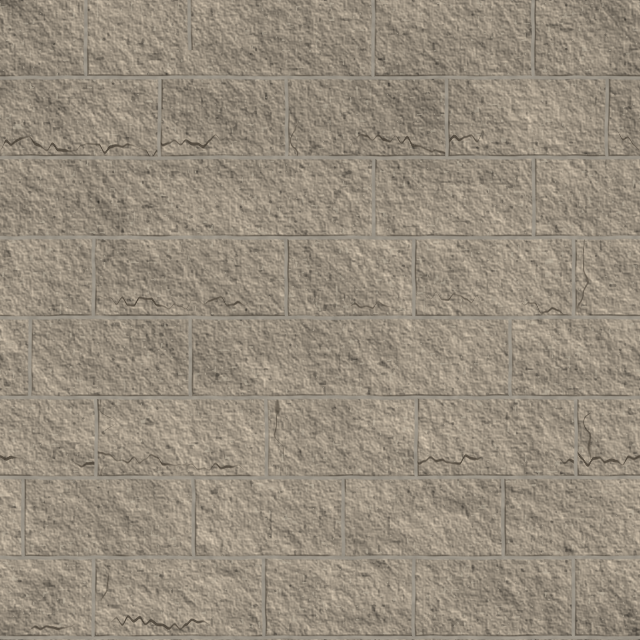
A Shadertoy shader for this texture:

```glsl
const float COURSES = 8.0;
const float SLOTS = 4.0;
const float JOINT_HALF_WIDTH = 0.0027;
const vec3 STONE = vec3(0.592, 0.550, 0.489);
const vec3 MORTAR = vec3(0.615, 0.588, 0.540);
const vec3 GRIT = vec3(0.760, 0.725, 0.650);
const vec3 SHADOW = vec3(0.270, 0.240, 0.200);

// Position of the first vertical joint in each course, top to bottom
const float COURSE_OFFSET[8] = float[8](0.083, 0.198, 0.084, 0.146,
                                       0.047, 0.150, 0.036, 0.146);

float hash(vec2 p) {
    vec3 q = fract(vec3(p.xyx) * 0.1031);
    q += dot(q, q.yzx + 33.33);
    return fract((q.x + q.y) * q.z);
}

// Value noise that wraps after a whole number of cells
float noise(vec2 p, float period) {
    vec2 cell = floor(p), f = fract(p);
    f = f * f * (3.0 - 2.0 * f);
    vec2 a = mod(cell, period), b = mod(cell + 1.0, period);
    return mix(mix(hash(a), hash(vec2(b.x, a.y)), f.x),
               mix(hash(vec2(a.x, b.y)), hash(b), f.x), f.y);
}

float fbm(vec2 uv, float frequency, int octaves, float gain) {
    float sum = 0.0, amplitude = 1.0;
    for (int i = 0; i < octaves; i++) {
        sum += amplitude * noise(uv * frequency, frequency);
        frequency *= 2.0;
        amplitude *= gain;
    }
    return sum;
}

// Joints left out where stones run long, or cut short partway down
bool isMerged(float course, float slot, float depth) {
    return (course == 2.0 && slot < 2.0) || (course == 4.0 && slot == 2.0)
        || (course == 0.0 && slot == 1.0 && depth > 0.65);
}

// Uneven stone lengths: the early joints of some courses sit off the grid
float jointShift(float course, float slot) {
    if (slot == 0.0) return course < 2.0 ? 0.051 : 0.0;
    if (slot > 1.0) return 0.0;
    if (course == 0.0) return -0.037;
    return course == 3.0 ? 0.051 : 0.016 * step(5.0, course);
}

// Distances to the joints at left and right, and the slot of the left one
vec3 findStone(float x, float course, float depth) {
    vec3 stone = vec3(9.0, 9.0, 0.0);
    for (float i = -SLOTS; i < 2.0 * SLOTS; i++) {
        float slot = mod(i, SLOTS);
        if (isMerged(course, slot, depth)) continue;
        float d = x - COURSE_OFFSET[int(course)] - i / SLOTS - jointShift(course, slot);
        if (d >= 0.0 && d < stone.x) stone.xz = vec2(d, slot);
        if (d < 0.0) stone.y = min(stone.y, -d);
    }
    return stone;
}

float line(float d, float halfWidth, float blur) {
    return 1.0 - smoothstep(halfWidth - blur, halfWidth + blur, abs(d));
}

// Broken fissures in alternate courses: along the foot and beside the left edge
float fissures(vec2 uv, vec3 stone, float course, float depth, float blur) {
    float foot = 0.74 + 0.6 * min(stone.x, 0.25)
               + 0.16 * (noise(vec2(uv.x * 26.0, course), 26.0) - 0.5)
               + 0.12 * (noise(vec2(uv.x * 110.0, course), 110.0) - 0.5);
    float footPart = smoothstep(0.50, 0.85, noise(vec2(uv.x * 14.0, course + 1.0), 14.0));
    footPart *= step(0.4, hash(vec2(stone.z + 5.0, course)));
    footPart *= 0.4 + noise(uv * 70.0, 70.0);

    float side = 0.016 + 0.03 * (noise(uv * 50.0, 50.0) - 0.5);
    float sidePart = smoothstep(0.40, 0.75, noise(uv * 24.0 + 7.0, 24.0));
    sidePart *= step(0.4, hash(vec2(stone.z + 17.0, course)));

    float footLine = line((depth - foot) / COURSES, 0.0018 * footPart, blur) * footPart;
    float sideLine = line(stone.x - side, 0.0017 * sidePart, blur) * sidePart;
    return mod(course, 2.0) * min(max(footLine, 0.7 * sideLine), 1.0);
}

// Split face: directional relief, mottling, pits and pale grit
vec3 stoneColor(vec2 uv) {
    vec2 toLight = vec2(0.0017, 0.0018);
    float relief = fbm(uv, 20.0, 5, 0.72) - fbm(uv + toLight, 20.0, 5, 0.72);
    float mottle = fbm(uv, 6.0, 3, 0.6) - 0.98;
    float pits = smoothstep(0.78, 0.98, noise(uv * 130.0 + 31.0, 130.0));
    float grit = smoothstep(0.82, 0.98, noise(uv * 190.0 + 57.0, 190.0));
    vec3 color = STONE * (1.0 + 0.98 * relief + 0.13 * mottle - 0.24 * pits);
    return mix(color, GRIT, 0.5 * grit);
}

void mainImage(out vec4 fragColor, in vec2 fragCoord) {
    vec2 uv = fragCoord / iResolution.xy;
    float blur = max(1.0 / iResolution.y, 0.0008);

    // Slightly uneven courses and joints
    vec2 wobble = vec2(noise(uv * 40.0, 40.0), noise(uv * 40.0 + 19.0, 40.0)) - 0.5;
    vec2 p = uv + 0.0018 * wobble;
    float level = (1.0 - p.y) * COURSES + 0.03;
    float course = mod(floor(level), COURSES);
    float depth = fract(level);
    vec3 stone = findStone(p.x, course, depth);

    float top = depth / COURSES;
    float bottom = (1.0 - depth) / COURSES;
    float edge = min(min(top, bottom), min(stone.x, stone.y)) - JOINT_HALF_WIDTH;

    // Stone face with fissures and worn, shaded rims
    vec3 face = stoneColor(uv);
    face = mix(face, SHADOW, 0.8 * fissures(uv, stone, course, depth, blur));
    float wear = smoothstep(0.25, 0.75, noise(uv * 32.0 + 9.0, 32.0));
    float rim = max(line(bottom - JOINT_HALF_WIDTH, 0.0018, blur),
                    line(stone.x - JOINT_HALF_WIDTH, 0.0018, blur));
    face = mix(face, SHADOW, rim * mix(0.2, 0.75, wear));

    // Mortar
    vec3 mortar = MORTAR * (0.93 + 0.12 * noise(uv * 128.0, 128.0));
    vec3 color = mix(mortar, face, smoothstep(-blur, blur, edge));
    fragColor = vec4(clamp(color, 0.0, 1.0), 1.0);
}
```
